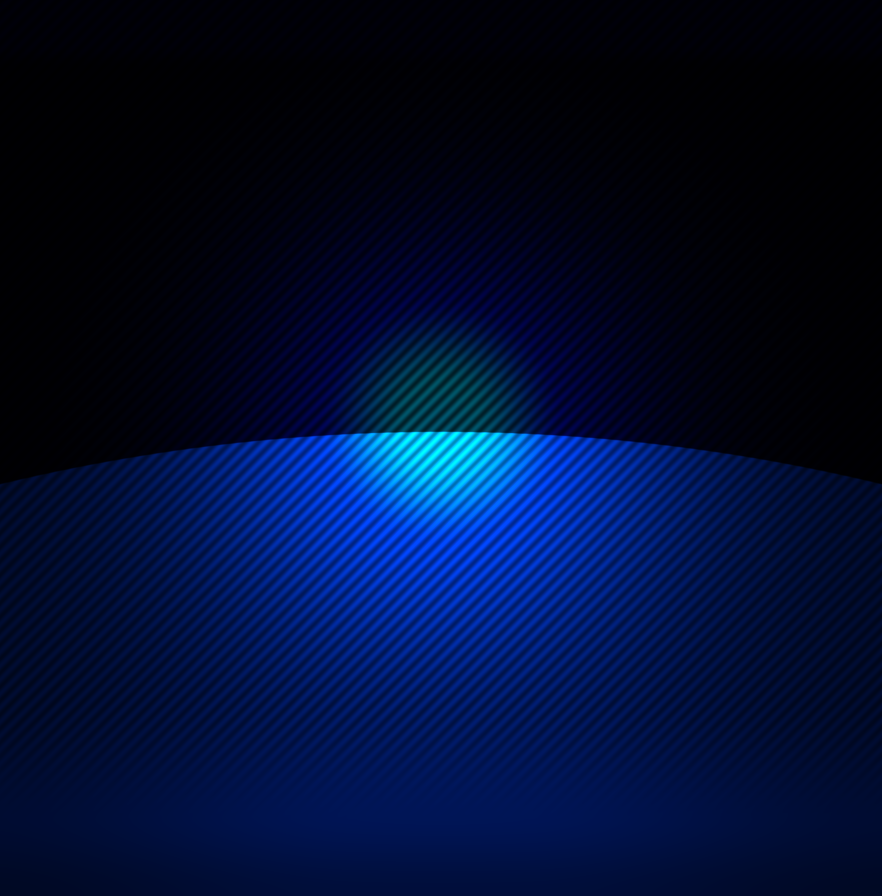
Give the GLSL for this background, as a WebGL 1 fragment shader.

```glsl
precision highp float;

uniform vec2 u_resolution;

// Layout, in units of the canvas height
const float HORIZON_TOP = 0.518;
const float HORIZON_RADIUS = 2.1;
const float GLOW_HEIGHT = 0.512;
const float CORE_HEIGHT = 0.530;
const float CORE_INNER = 0.035;
const float CORE_OUTER = 0.138;
const float GROUND_SPREAD = 0.225;
const float SKY_SPREAD = 0.205;
const float STRIPE_PERIOD = 0.0156;
const float GROUND_STRIPES = 0.46;
const float SKY_STRIPES = 0.62;
const float TOP_BAND = 0.929;
const float STRIPE_FLOOR = 0.10;

// Colours
const vec3 SKY = vec3(0.0, 0.003, 0.026);
const vec3 SKY_GLOW = vec3(0.0, 0.02, 0.47);
const vec3 SKY_CORE = vec3(0.0, 0.31, -0.06);
const vec3 TOP_TINT = vec3(0.0, 0.0, 0.025);
const vec3 GROUND = vec3(0.0, 0.074, 0.31);
const vec3 GROUND_GLOW = vec3(0.0, 0.29, 1.0);
const vec3 GROUND_CORE = vec3(0.0, 0.64, 0.06);

float falloff(float distanceToGlow, float spread) {
  float t = distanceToGlow / spread;
  return exp(-t * t);
}

// Soft diagonal lines rising to the right, from 0 to 1
float diagonalStripes(vec2 p) {
  float phase = (p.x - p.y) / STRIPE_PERIOD;
  return 0.5 + 0.5 * cos(6.28318 * phase);
}

vec3 skyColor(vec2 p, float r, float core) {
  vec3 color = SKY * (1.0 - 0.5 * smoothstep(0.2, 0.5, r));
  color += SKY_GLOW * falloff(r, SKY_SPREAD) + SKY_CORE * core;
  float band = smoothstep(TOP_BAND - 0.004, TOP_BAND + 0.02, p.y);
  return color + TOP_TINT * band;
}

vec3 groundColor(vec2 p, float r, float core) {
  float sideShade = 1.0 - 0.38 * smoothstep(0.1, 0.52, abs(p.x));
  float bottomShade = mix(0.72, 1.0, smoothstep(0.0, 0.09, p.y));
  vec3 color = GROUND * sideShade * bottomShade;
  color += GROUND_GLOW * falloff(r, GROUND_SPREAD);
  return color + GROUND_CORE * core;
}

void main() {
  vec2 p = gl_FragCoord.xy / u_resolution.y;
  p.x -= 0.5 * u_resolution.x / u_resolution.y;
  float pixel = 1.0 / u_resolution.y;

  // Glow and core shared by both halves
  float r = length(p - vec2(0.0, GLOW_HEIGHT));
  float coreDistance = length(p - vec2(0.0, CORE_HEIGHT));
  float core = 1.0 - smoothstep(CORE_INNER, CORE_OUTER, coreDistance);

  // Curved horizon
  vec2 planetCenter = vec2(0.0, HORIZON_TOP - HORIZON_RADIUS);
  float horizon = length(p - planetCenter) - HORIZON_RADIUS;
  float sky = smoothstep(-pixel, pixel, horizon);
  vec3 color = mix(groundColor(p, r, core), skyColor(p, r, core), sky);

  // Stripes fade out towards the bottom and are deeper in the sky
  float stripeFade = smoothstep(STRIPE_FLOOR - 0.02, STRIPE_FLOOR + 0.12, p.y);
  float depth = mix(GROUND_STRIPES, SKY_STRIPES, sky) * stripeFade;
  color *= 1.0 - depth * (1.0 - diagonalStripes(p));

  gl_FragColor = vec4(clamp(color, 0.0, 1.0), 1.0);
}
```
